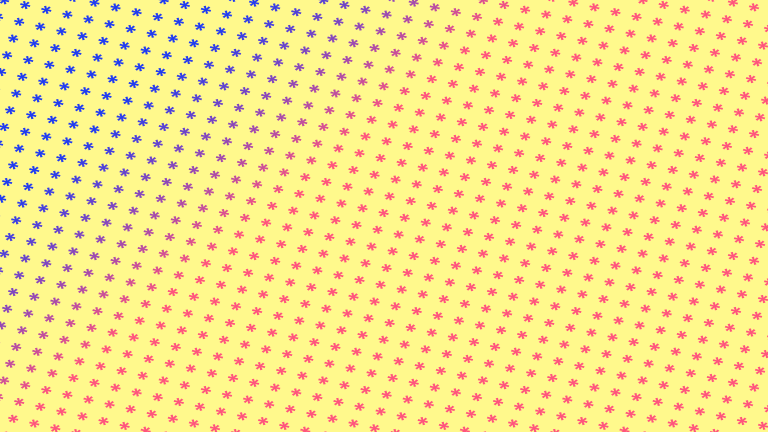
This pattern is drawn by a Shadertoy shader. Its source:

```glsl
// Slanted lattice of six-armed asterisks fading from blue to pink on pale yellow.

// Lattice, in units of canvas height
const vec2 ORIGIN   = vec2(0.0444, 0.9495);
const vec2 ROW_STEP = vec2(0.0488, -0.01106);
const vec2 COL_STEP = vec2(0.01394, 0.03875);

// Asterisk, in units of one lattice cell
const float ARMS       = 6.0;
const float ARM_LENGTH = 0.23;
const float HUB_WIDTH  = 0.036;   // half width at the centre
const float TIP_WIDTH  = 0.054;   // half width at the tip

// Colours and the diagonal fade
const vec3 PAPER = vec3(1.00, 0.975, 0.55);
const vec3 BLUE  = vec3(0.12, 0.23, 0.95);
const vec3 PINK  = vec3(1.00, 0.33, 0.49);
const vec2 FADE_SLOPE  = vec2(0.831, 1.016);
const float FADE_START = 0.48;
const float FADE_END   = 1.02;

const int SAMPLES = 4;            // per pixel side
const float TAU = 6.2831853;

// Signed distance to tapered arms, folded into one sector
float asteriskDistance(vec2 p) {
    float sector = TAU / ARMS;
    float angle = mod(atan(p.y, p.x) + 0.5 * sector, sector) - 0.5 * sector;
    vec2 q = length(p) * vec2(cos(angle), sin(angle));
    float halfWidth = mix(HUB_WIDTH, TIP_WIDTH, clamp(q.x / ARM_LENGTH, 0.0, 1.0));
    return max(abs(q.y) - halfWidth, q.x - ARM_LENGTH);
}

// Position relative to the nearest lattice point, in cell units
vec2 cellPosition(vec2 p) {
    vec2 cell = inverse(mat2(ROW_STEP, COL_STEP)) * (p - ORIGIN);
    return fract(cell + 0.5) - 0.5;
}

// Antialiased share of the pixel covered by asterisks
float asteriskCoverage(vec2 fragCoord) {
    float softness = 1.0 / (float(SAMPLES) * iResolution.y * length(COL_STEP));
    float total = 0.0;
    for (int j = 0; j < SAMPLES; j++) {
        for (int i = 0; i < SAMPLES; i++) {
            vec2 offset = (vec2(i, j) + 0.5) / float(SAMPLES) - 0.5;
            vec2 p = (fragCoord + offset) / iResolution.y;
            total += clamp(0.5 - asteriskDistance(cellPosition(p)) / softness, 0.0, 1.0);
        }
    }
    return total / float(SAMPLES * SAMPLES);
}

void mainImage(out vec4 fragColor, in vec2 fragCoord) {
    // Fade measured from the upper left corner
    vec2 p = fragCoord / iResolution.y;
    float diagonal = dot(vec2(p.x, 1.0 - p.y), FADE_SLOPE);
    float fade = clamp((diagonal - FADE_START) / (FADE_END - FADE_START), 0.0, 1.0);

    vec3 ink = mix(BLUE, PINK, fade);
    fragColor = vec4(mix(PAPER, ink, asteriskCoverage(fragCoord)), 1.0);
}
```
